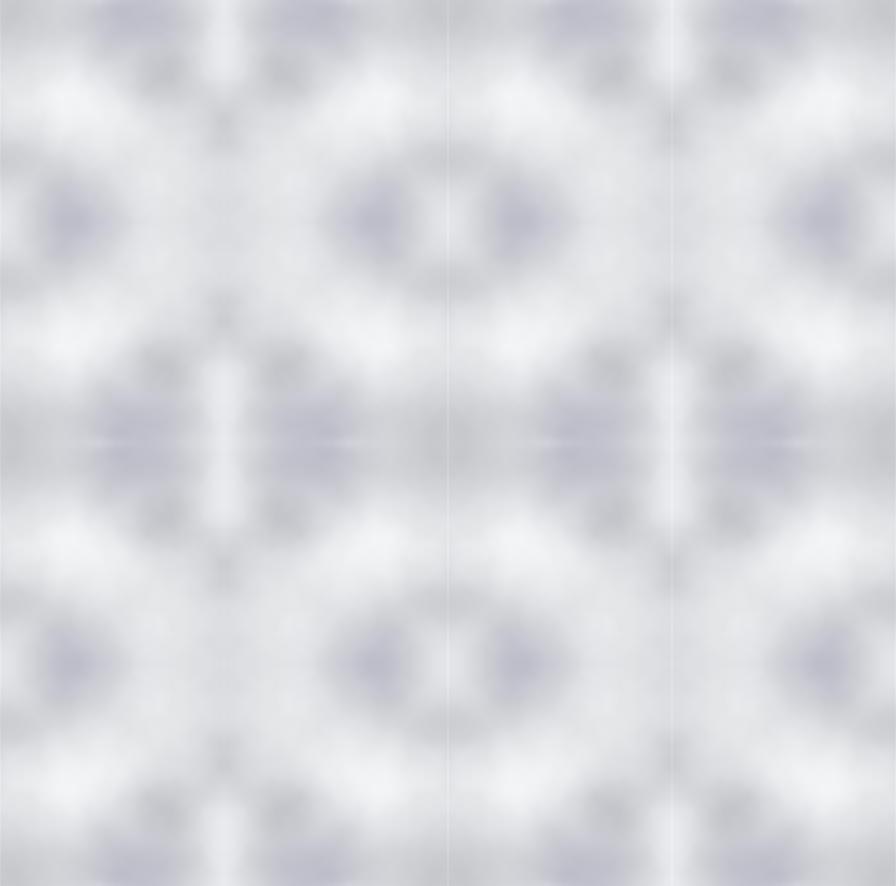
A WebGL 1 fragment shader for this pattern:

```glsl
precision highp float;

uniform vec2 u_resolution;

const vec2 REPEATS = vec2(2.0, 2.0);
const vec3 BASE_COLOUR = vec3(0.858, 0.862, 0.874);
const vec3 GREY_SHADE = vec3(1.0, 0.99, 0.93);    // darkening per channel
const vec3 VIOLET_SHADE = vec3(1.0, 1.0, 0.74);
const vec3 LIGHT_SHADE = vec3(1.0, 1.0, 0.95);
const float WARP_SCALE = 3.5;
const float WARP_AMOUNT = 0.09;
const float WISP_SCALE = 5.0;
const float WISP_AMOUNT = 0.045;
const float SEAM_HALF_WIDTH = 0.003;
const float SEAM_LIGHT = 0.035;

vec2 hashGradient(vec2 cell) {
  float angle = 6.2832 * fract(sin(dot(cell, vec2(127.1, 311.7))) * 43758.55);
  return vec2(cos(angle), sin(angle));
}

float gradientNoise(vec2 p) {
  vec2 i = floor(p);
  vec2 f = p - i;
  vec2 w = f * f * f * (f * (f * 6.0 - 15.0) + 10.0);
  vec2 e = vec2(1.0, 0.0);
  float a = dot(hashGradient(i), f);
  float b = dot(hashGradient(i + e.xy), f - e.xy);
  float c = dot(hashGradient(i + e.yx), f - e.yx);
  float d = dot(hashGradient(i + e.xx), f - e.xx);
  return mix(mix(a, b, w.x), mix(c, d, w.x), w.y);
}

float fbm(vec2 p) {
  float sum = 0.0;
  float amplitude = 0.5;
  for (int octave = 0; octave < 5; octave++) {
    sum += amplitude * gradientNoise(p);
    p = mat2(1.6, 1.2, -1.2, 1.6) * p + 7.3;
    amplitude *= 0.5;
  }
  return sum;
}

// Soft elliptical puff
float puff(vec2 p, vec2 centre, vec2 radius) {
  vec2 d = (p - centre) / radius;
  return exp(-dot(d, d));
}

float violetClouds(vec2 p) {
  return 0.115 * puff(p, vec2(0.61, 0.04), vec2(0.25, 0.25))
       + 0.130 * puff(p, vec2(0.32, 1.00), vec2(0.19, 0.17));
}

float greyClouds(vec2 p) {
  return 0.085 * puff(p, vec2(0.74, 0.37), vec2(0.15, 0.15))
       + 0.080 * puff(p, vec2(1.00, 0.55), vec2(0.13, 0.14))
       + 0.070 * puff(p, vec2(0.00, 0.72), vec2(0.28, 0.13))
       + 0.080 * puff(p, vec2(0.00, 0.06), vec2(0.25, 0.16));
}

float lightClouds(vec2 p) {
  return 0.060 * puff(p, vec2(1.00, 0.10), vec2(0.14, 0.40))
       + 0.095 * puff(p, vec2(0.34, 0.47), vec2(0.30, 0.22))
       + 0.040 * puff(p, vec2(0.00, 1.00), vec2(0.15, 0.13))
       + 0.045 * puff(p, vec2(0.70, 0.80), vec2(0.24, 0.28));
}

// Hairline along a fold, antialiased by coverage
float hairline(float dist, float pixel) {
  return clamp((SEAM_HALF_WIDTH - dist) / pixel + 0.5, 0.0, 1.0);
}

void main() {
  vec2 uv = gl_FragCoord.xy / u_resolution;

  // Mirror each cell into one quarter; the fold makes everything wrap
  vec2 quarter = 1.0 - abs(2.0 * fract(uv * REPEATS) - 1.0);

  // Drifting cloud outlines
  vec2 drift = vec2(fbm(quarter * WARP_SCALE + 3.1),
                    fbm(quarter * WARP_SCALE + 17.7));
  vec2 p = quarter + WARP_AMOUNT * drift;

  vec3 colour = BASE_COLOUR;
  colour -= VIOLET_SHADE * violetClouds(p);
  colour -= GREY_SHADE * greyClouds(p);
  colour += LIGHT_SHADE * lightClouds(p);

  // Fine wisps
  colour += WISP_AMOUNT * fbm(p * WISP_SCALE + 41.0);

  // Faint streak on the horizontal fold and hairlines on the vertical ones
  colour += 0.025 * puff(quarter, vec2(0.47, 0.0), vec2(0.13, 0.025));
  float pixel = 2.0 * REPEATS.x / u_resolution.x;
  float seam = hairline(quarter.x, pixel)
             + hairline(1.0 - quarter.x, pixel) * mix(0.2, 0.9, step(0.5, uv.x));
  colour += SEAM_LIGHT * seam;

  gl_FragColor = vec4(clamp(colour, 0.0, 1.0), 1.0);
}
```
